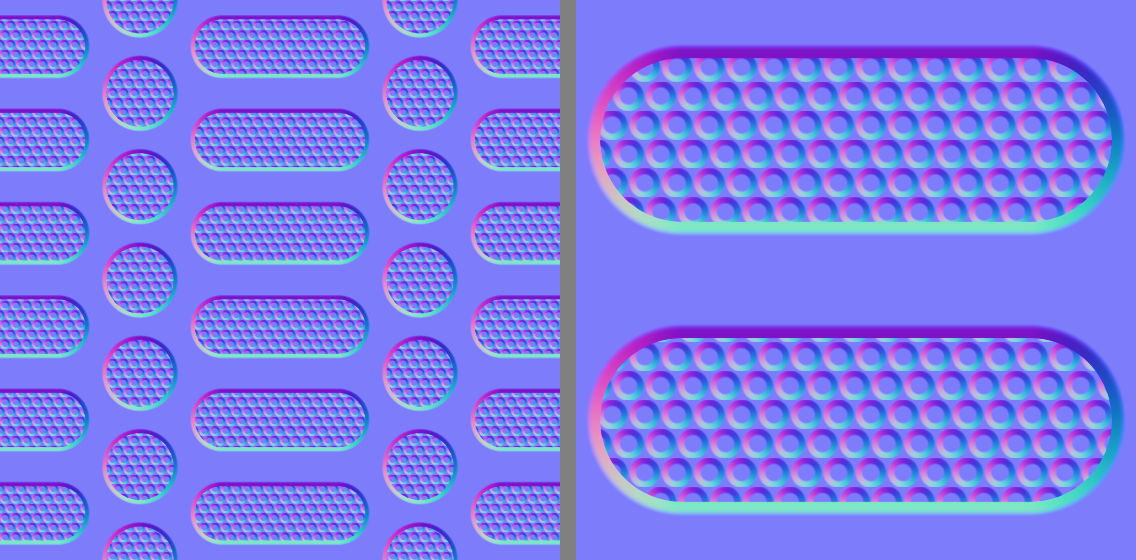
Left: the whole. Right: its middle third, enlarged.
A WebGL 2 fragment shader for this texture map:

```glsl
#version 300 es
precision highp float;
// Tangent-space normal map of a flat plate with columns of pill-shaped and
// round recesses, whose floors carry a staggered lattice of small ring dents.
// Distance fields give each bevel its direction and slope; all repeats wrap.

uniform vec2 u_resolution;
out vec4 fragColor;

// Layout, in units of the canvas
const vec2  RECESS_COUNT    = vec2(2.0, 6.0);
const float PILL_HALF_SPAN  = 0.1035;   // half of the straight part
const float PILL_RADIUS     = 0.0488;
const float DISC_RADIUS     = 0.0600;

// Recess bevel
const float BEVEL_FULL      = 0.0035;   // width at full slope
const float BEVEL_WIDTH     = 0.0090;   // where the slope has faded out
const float BEVEL_SLOPE     = 1.50;

// Ring dents on the recess floor
const vec2  DENT_COUNT      = vec2(52.0, 58.0);  // even row count for the stagger
const vec2  DENT_PHASE      = vec2(0.04, 0.15);
const float DENT_RADIUS     = 0.0071;
const float DENT_HALF_WIDTH = 0.0018;
const float DENT_SLOPE      = 0.95;

const vec3  FLAT_COLOR      = vec3(0.49, 0.49, 0.99);
const vec3  NORMAL_SCALE    = vec3(0.50, 0.50, 0.50);

// Offset from the nearest recess centre; shift is in cells
vec2 recessOffset(vec2 uv, vec2 shift) {
    return (fract(uv * RECESS_COUNT + shift) - 0.5) / RECESS_COUNT;
}

// Outward direction in xy, signed distance in z
vec3 roundField(vec2 p, float radius) {
    float len = length(p);
    return vec3(p / max(len, 1e-5), len - radius);
}

vec3 pillField(vec2 p) {
    p.x -= clamp(p.x, -PILL_HALF_SPAN, PILL_HALF_SPAN);
    return roundField(p, PILL_RADIUS);
}

// Bevel: crisp at the floor, soft towards the plate
vec2 bevelTilt(vec3 field, float pixel) {
    float rise = smoothstep(-0.7 * pixel, 0.7 * pixel, field.z);
    float fade = 1.0 - smoothstep(BEVEL_FULL, BEVEL_WIDTH, field.z);
    return -field.xy * BEVEL_SLOPE * rise * fade;
}

// Staggered rings, each sloping down to its own centre
vec2 dentTilt(vec2 uv, float pixel) {
    vec2 cell = uv * DENT_COUNT + DENT_PHASE;
    cell.x += 0.5 * mod(floor(cell.y), 2.0);
    vec3 field = roundField((fract(cell) - 0.5) / DENT_COUNT, DENT_RADIUS);
    float softness = 0.0008 + 0.3 * pixel;
    float ring = 1.0 - smoothstep(DENT_HALF_WIDTH - softness,
                                  DENT_HALF_WIDTH + softness, abs(field.z));
    return -field.xy * DENT_SLOPE * ring;
}

void main() {
    vec2 uv = gl_FragCoord.xy / u_resolution;
    float pixel = 1.0 / min(u_resolution.x, u_resolution.y);

    // Pills sit on the canvas edge and centre, discs between them
    vec3 pill = pillField(recessOffset(uv, vec2(0.5, 0.0)));
    vec3 disc = roundField(recessOffset(uv, vec2(0.0, 0.5)), DISC_RADIUS);
    vec3 recess = pill.z < disc.z ? pill : disc;

    // Dents appear only on the recess floors
    float onFloor = 1.0 - smoothstep(-0.7 * pixel, 0.7 * pixel, recess.z);
    vec2 tilt = bevelTilt(recess, pixel) + dentTilt(uv, pixel) * onFloor;

    // Encode the normal around the flat colour
    vec3 normal = normalize(vec3(tilt, 1.0));
    vec3 color = FLAT_COLOR + (normal - vec3(0.0, 0.0, 1.0)) * NORMAL_SCALE;
    fragColor = vec4(clamp(color, 0.0, 1.0), 1.0);
}
```
